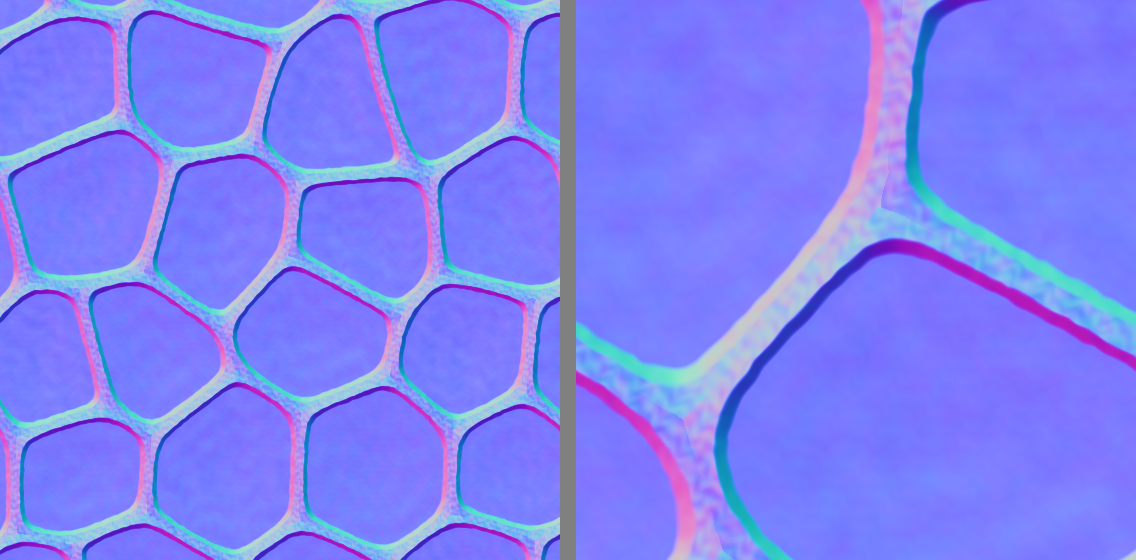
Left, the full canvas; right, a detail of the centre.
A WebGL 1 fragment shader for this texture map:

```glsl
precision highp float;
// Tangent-space normal map of raised, rounded cells parted by rough sunken seams.
// A staggered Voronoi diagram with a smooth minimum over its borders gives the
// rim distance and direction; layered sines add the surface grain.
uniform vec2 u_resolution;

const float CELLS = 4.1;      // cells across the canvas
const float ROUNDING = 0.05;  // corner softness, in cell units

vec2 hash2(vec2 c) {
  vec2 q = vec2(dot(c, vec2(127.1, 311.7)), dot(c, vec2(269.5, 183.3)));
  return fract(sin(q) * 43758.5453);
}

// Jittered seed of a grid cell; odd rows are shifted sideways.
vec2 seedPoint(vec2 c) {
  float stagger = 0.5 * mod(c.y, 2.0) - 0.25;
  return c + 0.5 + vec2(stagger, 0.0) + 0.56 * (hash2(c) - 0.5);
}

// Slope field of bent waves, each octave turned and finer than the last.
vec2 ripples(vec2 p, float freq, float angle, float turn) {
  vec2 slope = vec2(0.0);
  for (int i = 0; i < 5; i++) {
    vec2 dir = vec2(cos(angle), sin(angle));
    float along = dot(p, vec2(-dir.y, dir.x)) * freq;
    float bend = 1.6 * sin(along * 0.43 + angle) + 0.9 * sin(along * 0.91 + 2.0);
    slope += dir * cos(dot(p, dir) * freq + bend + 1.7 * angle);
    angle += turn;
    freq *= 1.27;
  }
  return slope * 0.45;
}

// Smooth distance to the cell border; also the outward direction and cell id.
float cellBorder(vec2 p, out vec2 outward, out vec2 id) {
  vec2 base = floor(p);
  vec2 nearest = vec2(0.0);
  float best = 100.0;
  for (int y = -2; y <= 2; y++) {
    for (int x = -2; x <= 2; x++) {
      vec2 c = base + vec2(float(x), float(y));
      vec2 r = seedPoint(c) - p;
      if (dot(r, r) < best) {
        best = dot(r, r);
        nearest = r;
        id = c;
      }
    }
  }
  float total = 0.0;
  outward = vec2(0.0);
  for (int y = -2; y <= 2; y++) {
    for (int x = -2; x <= 2; x++) {
      if (x == 0 && y == 0) continue;
      vec2 r = seedPoint(id + vec2(float(x), float(y))) - p;
      vec2 dir = normalize(r - nearest);
      float weight = exp(-dot(0.5 * (r + nearest), dir) / ROUNDING);
      total += weight;
      outward += weight * dir;
    }
  }
  outward /= total;
  return -ROUNDING * log(total);
}

void main() {
  vec2 uv = gl_FragCoord.xy / u_resolution;
  vec2 wobbled = uv + 0.0009 * ripples(uv, 130.0, 0.4, 2.4)
                    + 0.004 * sin(uv.yx * 17.0 + vec2(0.0, 2.0));
  vec2 outward, id;
  float depth = cellBorder(wobbled * CELLS + vec2(3.0, 7.0), outward, id) / CELLS;
  float rim = depth - 0.0115;
  outward.y = -outward.y;  // green channel points down
  vec2 facing = outward / max(length(outward), 0.001);

  // Cell top: faint facets, terraces and long creases at one angle per cell.
  float terrace = 0.05 + 0.025 * sin(depth * 150.0);
  float creaseAngle = 6.28 * hash2(id + 9.0).x;
  vec2 top = vec2(-0.04) + outward * terrace
           + 0.04 * ripples(uv, 85.0, creaseAngle, 0.35)
           + 0.02 * ripples(uv, 230.0, 1.0, 2.4);

  // Seam floor: leans to the lower right across its run, with rough grain.
  float lean = outward.x + outward.y;
  vec2 seam = vec2(0.02, 0.17) + 0.5 * outward * lean
            + 0.2 * ripples(uv, 240.0, 0.7, 2.4);

  // Rim: thin steep slope, sharper on the upper left than the lower right.
  float lit = smoothstep(-0.5, 0.5, lean);
  float width = mix(0.0048, 0.0056, lit);
  float rimMask = 1.0 - smoothstep(width * 0.3, width, abs(rim));
  float seamMask = 1.0 - smoothstep(-0.003, 0.003, rim);

  vec2 slope = mix(top, seam, seamMask);
  vec2 rimSlope = facing * mix(2.0, 1.35, lit)
                + 0.12 * ripples(uv, 200.0, 2.0, 2.4);
  slope = mix(slope, rimSlope, rimMask);

  vec3 normal = normalize(vec3(slope, 1.0));
  gl_FragColor = vec4(0.5 + 0.5 * normal, 1.0);
}
```
